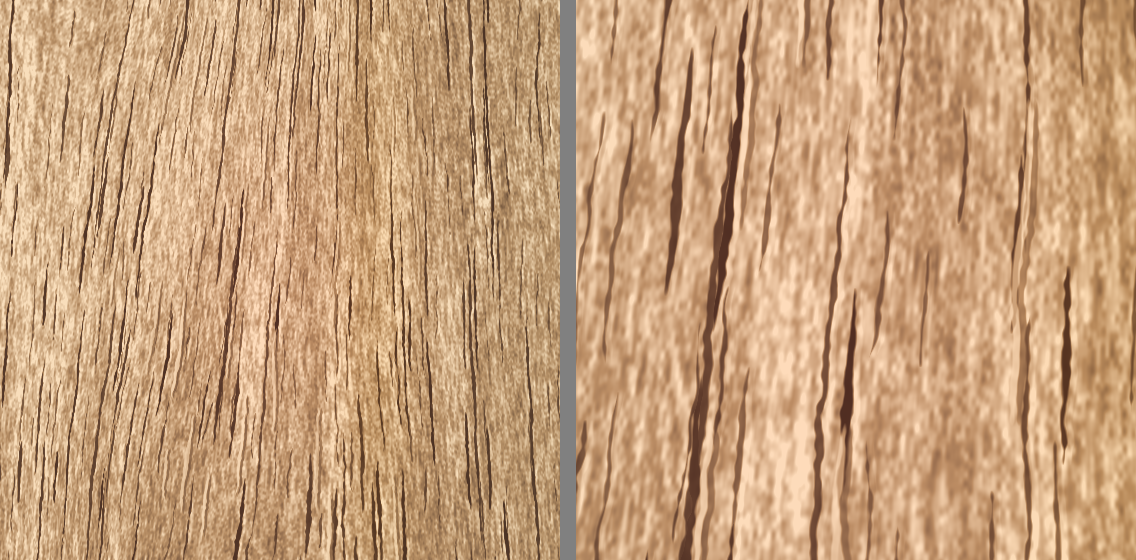
Left, the full canvas; right, a detail of the centre.
This texture is drawn by a WebGL 2 fragment shader. Its source:

```glsl
#version 300 es
precision highp float;

#define DARK vec3(0.25, 0.15, 0.11)
#define MID vec3(0.72, 0.56, 0.395)
#define PALE vec3(0.91, 0.79, 0.645)
#define BASE_TONE 0.80
#define FIBER_CONTRAST 0.21
#define RELIEF_CONTRAST 0.13
#define SPECKLE_CONTRAST 0.20
#define BAND_CONTRAST 0.15
#define PORE_WIDTH 0.0033
#define RIDGE_WIDTH 0.0034
#define EDGE_SOFTNESS 0.0008

uniform vec2 u_resolution;
out vec4 fragColor;

float hash(vec2 p) {
    return fract(sin(dot(p, vec2(127.1, 311.7))) * 43758.5);
}

float noise(vec2 p) {
    vec2 i = floor(p), f = fract(p);
    f = f * f * (3.0 - 2.0 * f);
    return mix(mix(hash(i), hash(i + vec2(1, 0)), f.x),
               mix(hash(i + vec2(0, 1)), hash(i + vec2(1, 1)), f.x), f.y);
}

// Noise whose columns are shifted against each other
float thread(float column, float y) {
    y += 31.0 * hash(vec2(column, 4.2));
    float i = floor(y);
    return mix(hash(vec2(column, i)), hash(vec2(column, i + 1.0)), smoothstep(0.0, 1.0, y - i));
}

float fibers(vec2 p) {
    float column = floor(p.x);
    return mix(thread(column, p.y), thread(column + 1.0, p.y), smoothstep(0.0, 1.0, p.x - column));
}

// Straightens the grain: leaning on the left, nearly upright on the right
vec2 grainSpace(vec2 p) {
    float lean = 0.07 + 0.08 * smoothstep(0.0, 0.25, p.x) - 0.19 * smoothstep(0.25, 0.8, p.x);
    float sway = 0.012 * (noise(p * vec2(4.0, 5.0)) - 0.5);
    return vec2(p.x - lean * (p.y - 0.5) + sway, p.y);
}

// Scattered tapering strokes with gritty edges, at most one in each cell
float strokes(vec2 g, vec2 cell, float density, float halfWidth, float seed) {
    float soft = max(EDGE_SOFTNESS, 0.55 / u_resolution.y);
    float grit = 0.0016 * (noise(g * vec2(260.0, 170.0) + seed) - 0.5);
    float column = floor(g.x / cell.x);
    float mask = 0.0;
    for (int i = -1; i <= 1; i++) {
        float c = column + float(i);
        float y = g.y / cell.y + 7.0 * hash(vec2(c, seed));
        vec2 id = vec2(c, floor(y)) + seed;
        float halfLength = mix(0.18, 0.49, hash(id + 3.3));
        float middle = mix(halfLength, 1.0 - halfLength, hash(id + 5.7));
        float along = (fract(y) - middle) / halfLength;
        float taper = sqrt(max(0.0, 1.0 - along * along));
        float wobble = 0.006 * (noise(vec2(g.y * 14.0, c + seed)) - 0.5)
                     + 0.003 * (noise(vec2(g.y * 60.0, c - seed)) - 0.5);
        float center = (c + 0.5 + 0.7 * (hash(id + 9.1) - 0.5)) * cell.x + wobble;
        float width = halfWidth * mix(0.45, 1.0, hash(id + 11.9)) * taper;
        width *= 0.55 + 0.8 * noise(vec2(g.y * 55.0, c + 2.0 * seed));
        float stroke = 1.0 - smoothstep(-soft, soft, abs(g.x - center) - width + grit);
        stroke *= smoothstep(0.0, 0.45, taper) * mix(0.75, 1.0, hash(id + 15.3));
        mask = max(mask, stroke * step(hash(id), density));
    }
    return mask;
}

float pores(vec2 g) {
    float longPores = strokes(g, vec2(0.058, 0.58), 0.62, PORE_WIDTH, 1.7);
    float shortPores = strokes(g, vec2(0.031, 0.25), 0.43, PORE_WIDTH, 23.4);
    float hairPores = strokes(g, vec2(0.022, 0.16), 0.45, 0.5 * PORE_WIDTH, 47.9);
    return max(max(longPores, shortPores), 0.75 * hairPores);
}

float glow(vec2 p, vec2 center, vec2 size) {
    vec2 d = (p - center) / size;
    return exp(-dot(d, d));
}

vec3 woodColor(float tone) {
    vec3 shade = mix(DARK, MID, clamp((tone - 0.25) / 0.47, 0.0, 1.0));
    return mix(shade, PALE, clamp((tone - 0.72) / 0.19, 0.0, 1.35));
}

void main() {
    vec2 p = gl_FragCoord.xy / u_resolution.y;
    vec2 g = grainSpace(p);

    // Broad light and shade
    float center = glow(p, vec2(0.5, 0.5), vec2(0.22, 0.35));
    float right = smoothstep(0.6, 1.0, p.x);
    float tone = BASE_TONE + 0.03 * center - 0.05 * right;
    tone += 0.05 * glow(p, vec2(0.05, 0.8), vec2(0.4)) - 0.04 * (1.0 - smoothstep(0.0, 0.4, p.y));
    tone += BAND_CONTRAST * (noise(g * vec2(42.0, 3.0) + 8.0) - 0.5);
    tone += 0.09 * (noise(g * vec2(9.0, 2.0) + 17.0) - 0.5);

    // Fibers lit from the side, with fine speckle
    vec2 q = g * vec2(200.0, 42.0);
    tone += FIBER_CONTRAST * (fibers(q) - 0.5);
    tone += RELIEF_CONTRAST * (fibers(q * 1.3 + 50.0) - fibers(q * 1.3 + vec2(50.8, 50.3)));
    tone += SPECKLE_CONTRAST * (fibers(g * vec2(390.0, 190.0) + 90.0) - 0.5);

    // Rough patch with lit bumps
    float rough = glow(p, vec2(0.87, 0.7), vec2(0.09, 0.12));
    vec2 bump = p * 75.0;
    tone += 0.2 * rough * (noise(bump) - noise(bump + vec2(0.6, -0.5)));

    // Dark pores with a lit edge, pale ridges with a shadow
    vec2 shift = vec2(0.004, 0.0);
    float pore = pores(g);
    tone += 0.08 * pores(g - shift) * (1.0 - pore);
    tone = mix(tone, 0.27, 0.97 * pore);
    float ridgeArea = smoothstep(0.1, 0.25, p.x) * (1.0 - smoothstep(0.65, 0.85, p.x));
    vec2 ridgeCell = vec2(0.045, 0.24);
    float shadow = strokes(g - shift, ridgeCell, 0.4, RIDGE_WIDTH, 71.2);
    float ridge = strokes(g, ridgeCell, 0.4, RIDGE_WIDTH, 71.2);
    tone = mix(tone, 0.42, 0.7 * ridgeArea * shadow);
    tone = mix(tone, 0.97, 0.9 * ridgeArea * ridge);

    // Rosy middle, golden stripe and duller right side
    vec3 color = woodColor(tone);
    color += vec3(0.02, -0.012, -0.005) * center;
    color -= vec3(0.0, 0.005, 0.035) * glow(p, vec2(0.67, 0.45), vec2(0.07, 0.6));
    color += vec3(-0.015, 0.0, 0.0) * right;
    fragColor = vec4(clamp(color, 0.0, 1.0), 1.0);
}
```
